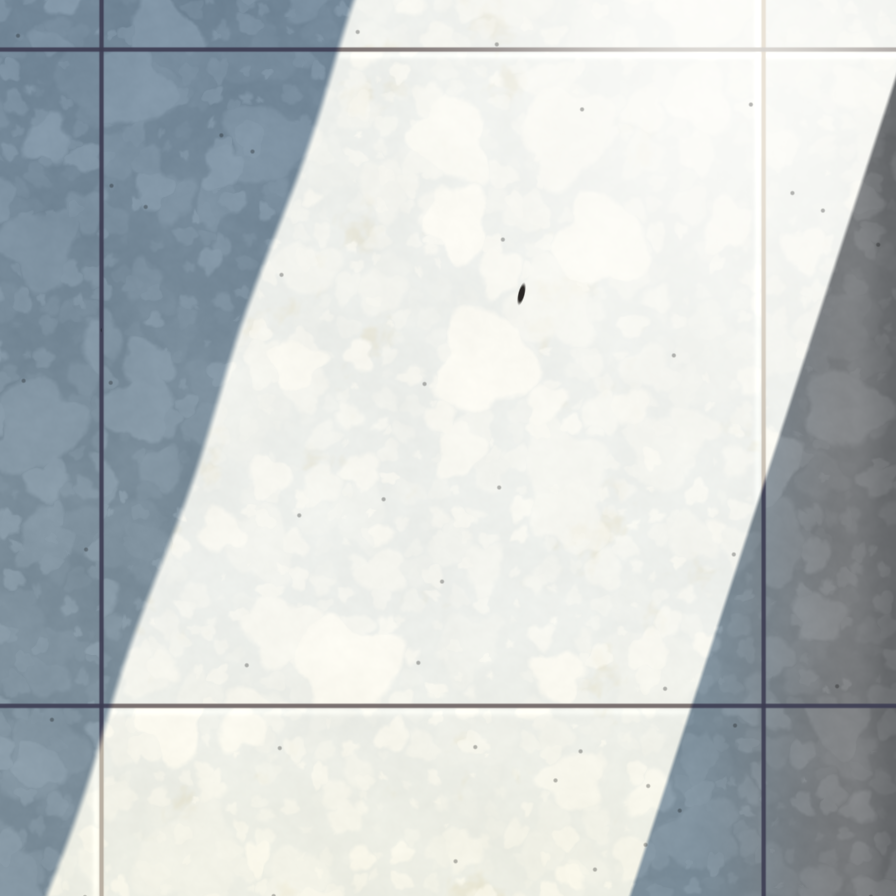
Write a WebGL 1 fragment shader that draws this texture.

```glsl
precision highp float;
// Pale terrazzo floor tiles with dark joints, crossed by a slanted band of sunlight.
uniform vec2 u_resolution;

#define PITCH vec2(0.739, 0.7325)      // tile size
#define CORNER vec2(0.1133, 0.2122)    // one joint crossing
#define JOINT_WIDTH 0.0048
#define BAND_LEFT vec2(0.052, 0.346)   // x at the bottom, slope
#define BAND_RIGHT vec2(0.703, 0.325)
#define PENUMBRA 0.005
#define CHIP_SCALE 8.5
#define SUNLIT vec3(0.925, 0.935, 0.920)
#define SUNLIT_CHIP vec3(0.985, 0.980, 0.950)
#define BLUE_SHADE vec3(0.475, 0.545, 0.595)
#define GREY_SHADE vec3(0.465, 0.475, 0.485)
#define SHADE_JOINT vec3(0.235, 0.235, 0.320)

float hash(vec2 p) {
  vec3 q = fract(p.xyx * vec3(0.1031, 0.1030, 0.0973));
  q += dot(q, q.yzx + 33.33);
  return fract((q.x + q.y) * q.z);
}

// Layered sines, roughly -1 to 1
float clouds(vec2 p) {
  float sum = 0.0, amp = 0.5;
  for (int i = 0; i < 5; i++) {
    sum += amp * sin(p.x + 1.7 * sin(p.y * 0.8)) * cos(p.y + 1.3 * sin(p.x * 0.7));
    p = mat2(1.5, 1.1, -1.1, 1.5) * p + 3.1;
    amp *= 0.62;
  }
  return sum;
}

// One cellular layer of irregular stone chips: coverage times brightness
float chipLayer(vec2 p, float softness) {
  vec2 cell = floor(p);
  float tone = 0.0;
  for (int j = -1; j <= 1; j++) {
    for (int i = -1; i <= 1; i++) {
      vec2 id = cell + vec2(float(i), float(j));
      float seed = hash(id + 7.3);
      float turn = 6.2832 * hash(id + 19.1);
      vec2 d = p - id - 0.15 - 0.7 * vec2(seed, hash(id + 41.7));
      d = mat2(cos(turn), sin(turn), -sin(turn), cos(turn)) * d;
      d.x *= mix(0.75, 1.4, hash(id + 53.9));
      float a = atan(d.y, d.x + 0.0001);
      float outline = 1.0 + 0.16 * sin(3.0 * a + turn) + 0.09 * sin(5.0 * a + 9.0 * seed);
      float radius = mix(0.08, 0.46, hash(id + 67.3)) * outline;
      float cover = 1.0 - smoothstep(radius - softness, radius + softness, length(d));
      tone = max(tone, cover * mix(0.15, 1.0, hash(id + 83.1)));
    }
  }
  return tone;
}

// Chips of falling size, edges roughened by the clouds
float terrazzo(vec2 p) {
  float tone = 0.0, scale = CHIP_SCALE, strength = 1.0;
  vec2 rough = 0.006 * vec2(clouds(p * 38.0), clouds(p * 38.0 + 11.0));
  for (int i = 0; i < 3; i++) {
    float soft = 0.035 + 0.025 * float(i);
    tone = max(tone, strength * chipLayer((p + rough) * scale + 17.0 * float(i), soft));
    scale *= 1.95;
    strength *= 0.86;
  }
  return tone;
}

void main() {
  vec2 uv = gl_FragCoord.xy / u_resolution;
  float aa = 1.0 / min(u_resolution.x, u_resolution.y);

  // Tile grid; each tile is cut from another part of the stone
  vec2 grid = (uv - CORNER) / PITCH;
  vec2 toJoint = (fract(grid + 0.5) - 0.5) * PITCH;
  vec2 stone = uv + (floor(grid) + 3.0) * vec2(3.37, 2.71);
  float chips = terrazzo(stone);
  float mottle = clouds(stone * 17.0);
  float grain = clouds(stone * 130.0);

  // Sun band and glare near its upper right
  float left = uv.x - BAND_LEFT.x - BAND_LEFT.y * uv.y - 0.003 * sin(uv.y * 17.0);
  float right = BAND_RIGHT.x + BAND_RIGHT.y * uv.y - uv.x;
  float sun = smoothstep(-PENUMBRA, PENUMBRA, left)
            * smoothstep(-0.6 * PENUMBRA, 0.6 * PENUMBRA, right);
  vec2 g = (uv - vec2(0.81, 0.94)) / vec2(0.26, 0.32);
  float glare = exp(-dot(g, g));

  // Stone in sunlight, warmer toward the bottom
  vec3 sunlit = mix(SUNLIT, SUNLIT_CHIP, chips) + 0.014 * mottle + 0.008 * grain;
  float stain = smoothstep(0.38, 0.85, clouds(stone * 24.0 + 5.0)) * (1.0 - chips);
  sunlit -= vec3(0.015, 0.030, 0.065) * stain;
  sunlit -= vec3(0.0, 0.005, 0.028) * (1.0 - smoothstep(0.0, 0.35, uv.y));
  sunlit = mix(sunlit, vec3(0.995, 0.995, 0.985), 0.75 * glare);

  // Stone in shade, blue at the left and grey at the right
  float grey = smoothstep(0.76, 0.95, uv.x);
  vec3 shaded = mix(BLUE_SHADE, GREY_SHADE, grey);
  shaded += (0.085 - 0.02 * grey) * chips + 0.020 * mottle + 0.010 * grain;
  shaded -= vec3(0.035, 0.025, 0.008) * smoothstep(0.3, 1.0, uv.y) * (1.0 - grey);
  shaded -= 0.07 * smoothstep(0.95, 1.0, uv.x);
  vec3 color = mix(shaded, sunlit, sun);

  // Joints: bleached by the sun, most of all the upright ones
  vec2 soft = vec2(max(aa, 0.0014));
  vec2 joint = 1.0 - smoothstep(0.5 * JOINT_WIDTH - soft, 0.5 * JOINT_WIDTH + soft, abs(toJoint));
  vec2 bevel = exp(-pow((toJoint + vec2(0.0065, 0.0065)) / 0.004, vec2(2.0)));
  color += 0.045 * max(bevel.x, bevel.y) * sun;
  vec3 upright = mix(vec3(0.70, 0.66, 0.61), vec3(0.91, 0.88, 0.83), smoothstep(0.2, 0.9, uv.y));
  vec3 level = mix(vec3(0.42, 0.38, 0.38), vec3(0.90, 0.89, 0.87), 0.9 * glare);
  color = mix(color, mix(SHADE_JOINT, upright, sun), 0.9 * joint.x);
  color = mix(color, mix(SHADE_JOINT, level, sun), 0.9 * joint.y);

  // A dark splinter and sparse specks
  vec2 s = uv - vec2(0.582, 0.672);
  s.x -= 0.22 * s.y;
  float splinter = 1.0 - smoothstep(0.6, 1.2, length(s / vec2(0.0038, 0.0115)));
  color = mix(color, vec3(0.16, 0.15, 0.14), splinter);
  vec2 speckCell = floor(stone * 32.0);
  vec2 speckPos = 0.2 + 0.6 * vec2(hash(speckCell + 3.0), hash(speckCell + 29.0));
  float speck = 1.0 - smoothstep(0.03, 0.11, length(fract(stone * 32.0) - speckPos));
  color *= 1.0 - 0.28 * speck * step(0.965, hash(speckCell + 61.0));

  gl_FragColor = vec4(clamp(color, 0.0, 1.0), 1.0);
}
```
